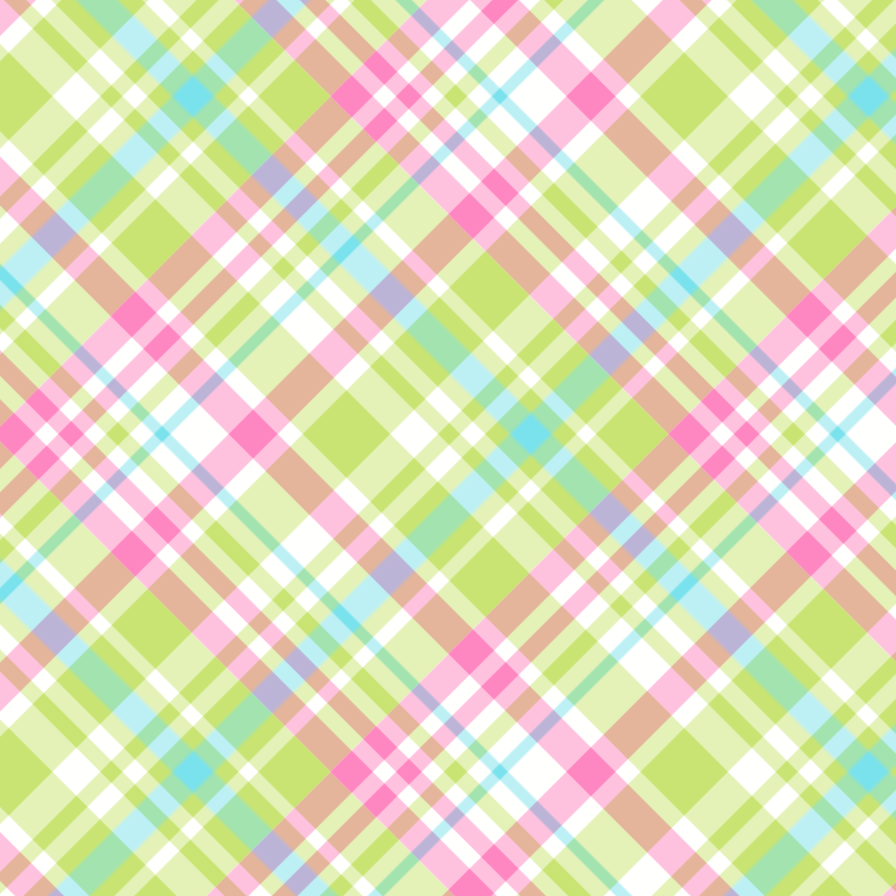
This pattern is drawn by a WebGL 1 fragment shader. Its source:

```glsl
precision highp float;
// Diagonal spring plaid: one asymmetric sett of green, pink and cyan bands
// on white, evaluated along both diagonals. Every crossing is the even
// blend of its two bands, which gives the pale, tan and lilac mixtures.

uniform vec2 u_resolution;

const float THREADS_ACROSS = 768.0; // threads along one canvas side
const float SETT = 579.0;           // threads in one repeat
const vec2 CROSSING = vec2(0.5924, 0.5156); // centre of a cyan crossing

const vec3 WHITE = vec3(1.0, 1.0, 0.995);
const vec3 GREEN = vec3(0.790, 0.895, 0.450);
const vec3 PINK  = vec3(0.995, 0.525, 0.755);
const vec3 CYAN  = vec3(0.480, 0.885, 0.925);

// Coverage of a band that recurs once per sett
float band(float t, float centre, float width, float soft) {
  float d = abs(mod(t - centre + 0.5 * SETT, SETT) - 0.5 * SETT);
  return 1.0 - smoothstep(-soft, soft, d - 0.5 * width);
}

// Colour of the thread at position t in the sett
vec3 threadColour(float t, float soft) {
  float green = band(t, 0.0, 78.0, soft)
              + band(t, 87.0, 62.0, soft)
              + band(t, 225.0, 20.0, soft)
              + band(t, 421.0, 75.0, soft)
              + band(t, 509.0, 19.0, soft);
  float pink = band(t, 136.0, 36.0, soft)
             + band(t, 185.0, 22.0, soft)
             + band(t, 341.0, 42.0, soft);
  // The cyan dye bleeds a little into its neighbours
  float cyan = band(t, 0.0, 36.0, soft + 2.5)
             + band(t, 263.0, 14.0, soft + 0.5);

  vec3 colour = mix(WHITE, GREEN, min(green, 1.0));
  colour = mix(colour, PINK, min(pink, 1.0));
  return mix(colour, CYAN, min(cyan, 1.0));
}

void main() {
  float side = min(u_resolution.x, u_resolution.y);
  vec2 p = (gl_FragCoord.xy / side - CROSSING) * THREADS_ACROSS;

  // At least one pixel of smoothing along the diagonals
  float soft = max(1.3, THREADS_ACROSS / side);
  vec3 rising = threadColour(p.x - p.y, soft);
  vec3 falling = threadColour(p.x + p.y, soft);

  gl_FragColor = vec4(mix(rising, falling, 0.5), 1.0);
}
```
